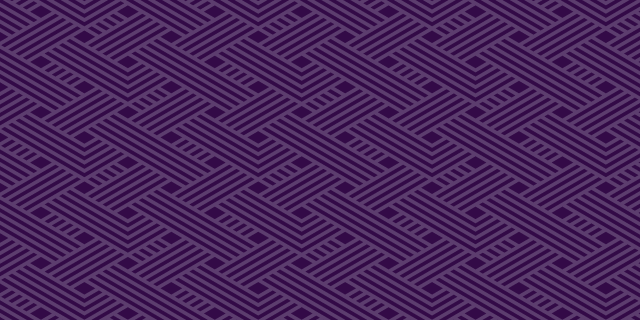
Write a WebGL 2 fragment shader that draws this pattern.

```glsl
#version 300 es
precision highp float;
// Woven lattice of striped diagonal bands with small dark diamonds in the gaps.

#define HALF_STEP vec2(0.1358, 0.0786)   // half diagonals of one lattice cell
#define ORIGIN vec2(0.807, 0.492)        // centre of one mitred crossing
#define PARTS 12.0                       // stripe widths per lattice cell
#define BAND_PARTS 9.0                   // stripe widths per band
#define LIGHT vec3(0.36, 0.24, 0.43)
#define DARK vec3(0.20, 0.04, 0.28)
#define SAMPLES 4                        // samples per pixel side

uniform vec2 u_resolution;
out vec4 outColor;

// Alternating stripes across a band, light at both rims.
float stripes(float across) {
    float t = across * PARTS + 0.5 * BAND_PARTS;
    return 1.0 - step(1.0, mod(t, 2.0));
}

// Does the falling band lie on top at this crossing?
bool fallingOnTop(vec2 cell, vec2 local) {
    float column = cell.x + cell.y;
    float row = cell.x - cell.y;
    float phase = mod(row + 0.5, 3.0);
    if (phase > 2.0) return true;        // falling bands over
    if (phase > 1.0) return false;       // rising bands over
    // Mixed row: every second crossing is a mitred V, shifted on alternate rows.
    float shift = floor(mod(row + 0.5, 6.0) / 3.0);
    bool mitred = mod(column - shift + 0.5, 4.0) < 1.0;
    return !mitred || local.x + local.y < 0.0;
}

// Amount of light thread at a point given in canvas heights.
float weave(vec2 point) {
    vec2 g = (point - ORIGIN) / HALF_STEP;
    vec2 skew = 0.5 * vec2(g.x - g.y, g.x + g.y);   // along falling, along rising
    vec2 cell = floor(skew + 0.5);
    vec2 local = skew - cell;

    // Gaps between parallel bands
    float halfBand = 0.5 * BAND_PARTS / PARTS;
    bool outsideRising = abs(local.x) > halfBand;
    bool outsideFalling = abs(local.y) > halfBand;
    if (outsideRising && outsideFalling) return 0.0;
    if (outsideRising) return stripes(local.y);
    if (outsideFalling) return stripes(local.x);

    // Crossings
    return stripes(fallingOnTop(cell, local) ? local.y : local.x);
}

void main() {
    // Average a grid of samples for smooth edges.
    float light = 0.0;
    for (int j = 0; j < SAMPLES; j++) {
        for (int i = 0; i < SAMPLES; i++) {
            vec2 offset = (vec2(i, j) + 0.5) / float(SAMPLES) - 0.5;
            light += weave((gl_FragCoord.xy + offset) / u_resolution.y);
        }
    }
    light /= float(SAMPLES * SAMPLES);
    outColor = vec4(mix(DARK, LIGHT, light), 1.0);
}
```
